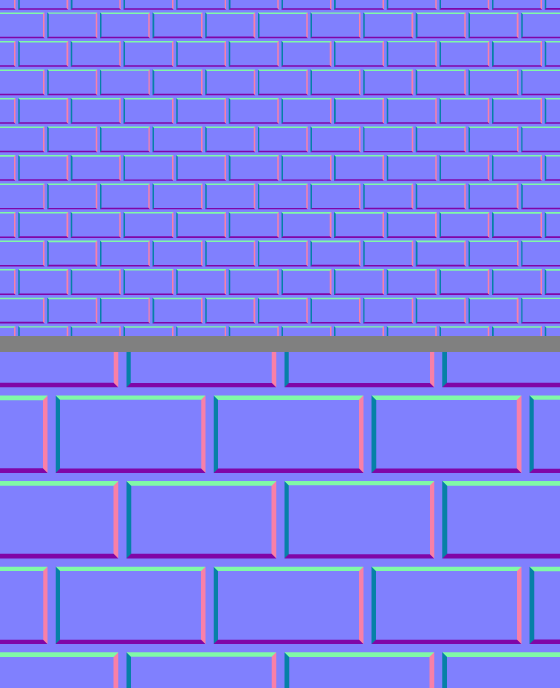
Top: the whole. Bottom: its middle third, enlarged.
A WebGL 1 fragment shader for this texture map:

```glsl
precision highp float;
// Tangent-space normal map of a running-bond brick wall: flat faces and joints,
// with a narrow mitred bevel around each brick. The nearest brick edge picks
// the bevel normal; a small sample grid smooths all edges.

uniform vec2 u_resolution;

#define ROWS 11.78          // brick rows over the canvas height
#define BRICK_PITCH 1.846   // brick plus joint, in row heights
#define JOINT 0.095         // mortar gap, in row heights
#define BEVEL 0.053         // bevel width, in row heights
#define BEVEL_WEAR 0.14     // relative bevel variation per brick
#define ORIGIN vec2(1.657, 0.435) // top left of the first brick, from top left
#define ROW_SHIFT 0.827     // sideways offset of odd rows
#define BEVEL_TILT 0.95     // sideways part of the bevel normal
#define FLAT_COLOR vec3(0.5, 0.5, 0.995)
#define SAMPLES 4           // samples per pixel side

float hash(vec2 cell) {
  return fract(sin(dot(cell, vec2(127.1, 311.7))) * 4375.85);
}

// Wall position in row heights, y pointing down.
vec3 brickNormalColor(vec2 wall) {
  vec2 p = wall - ORIGIN;
  float row = floor(p.y);
  p.x -= ROW_SHIFT * mod(row, 2.0);
  float column = floor(p.x / BRICK_PITCH);
  vec2 local = p - vec2(column * BRICK_PITCH, row);

  // Distances inward from the left/top and right/bottom edges.
  vec2 nearEdge = local;
  vec2 farEdge = vec2(BRICK_PITCH, 1.0) - JOINT - local;
  vec2 inset = min(nearEdge, farEdge);
  float edge = min(inset.x, inset.y);

  float bevel = BEVEL * (1.0 + BEVEL_WEAR * (hash(vec2(column, row)) - 0.5));
  if (edge < 0.0 || edge > bevel) return FLAT_COLOR;

  // Bevels lean outward, with mitred corners where two edges tie.
  vec2 side = inset.x < inset.y
    ? vec2(nearEdge.x < farEdge.x ? -1.0 : 1.0, 0.0)
    : vec2(0.0, nearEdge.y < farEdge.y ? 1.0 : -1.0);
  vec3 normal = vec3(side * BEVEL_TILT, sqrt(1.0 - BEVEL_TILT * BEVEL_TILT));
  return normal * 0.5 + 0.5;
}

void main() {
  vec3 color = vec3(0.0);
  for (int j = 0; j < SAMPLES; j++) {
    for (int i = 0; i < SAMPLES; i++) {
      vec2 jitter = (vec2(float(i), float(j)) + 0.5) / float(SAMPLES) - 0.5;
      vec2 pos = (gl_FragCoord.xy + jitter) / u_resolution.y;
      color += brickNormalColor(vec2(pos.x, 1.0 - pos.y) * ROWS);
    }
  }
  gl_FragColor = vec4(color / float(SAMPLES * SAMPLES), 1.0);
}
```
